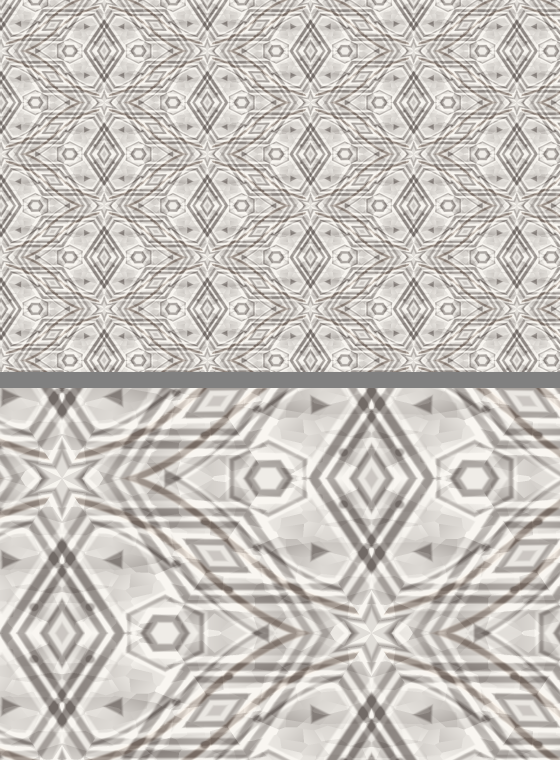
Top, the full canvas; bottom, a detail of the centre.
Write a Shadertoy shader that draws this pattern.

```glsl
// Pale carved relief: six-pointed stars, rhombic frames and hexagons on a stretched hexagonal lattice
const float REPEAT_HEIGHT = 0.2773;            // vertical star spacing / canvas height
const float SQUEEZE = 0.866;                   // undoes the horizontal stretch of the lattice
const vec2 STAR_ANCHOR = vec2(0.082, -0.053);  // one star, from the canvas centre
const vec2 LATTICE = vec2(1.7320508, 1.0);
const vec2 COARSE_FACETS = vec2(7.0, 11.0);
const vec2 FINE_FACETS = vec2(15.0, 23.0);
const float COARSE_CONTRAST = 0.27;
const float FINE_CONTRAST = 0.22;
const float BASE_TONE = 0.81;
const float HIGHLIGHT = 0.17;
const float SOFTNESS = 0.005;
const float STREAK_SWAY = 0.045;
const float STREAK_OFFSET = 0.06;
const int SAMPLES = 3;                         // per axis
const vec3 SHADOW = vec3(0.41, 0.38, 0.365);
const vec3 PLASTER = vec3(0.975, 0.965, 0.945);
const vec3 WARM = vec3(0.012, -0.006, -0.02);
const float PI = 3.14159265;

vec2 hash2(vec2 p) {
    vec2 k = vec2(dot(p, vec2(127.1, 311.7)), dot(p, vec2(269.5, 183.3)));
    return fract(sin(k) * 43758.5);
}

float band(float d, float halfWidth) {
    return 1.0 - smoothstep(halfWidth - SOFTNESS, halfWidth + SOFTNESS, abs(d));
}

float inside(float d) {
    return 1.0 - smoothstep(-SOFTNESS, SOFTNESS, d);
}

// Dark cut with a lit edge on its positive side
float groove(float d, float halfWidth, float depth) {
    return HIGHLIGHT * band(d - 2.0 * halfWidth, 0.8 * halfWidth) - depth * band(d, halfWidth);
}

float hexagon(vec2 p, float radius) {
    p = abs(p);
    return max(p.x, dot(p, vec2(0.5, 0.8660254))) - radius;
}

// Offset from the nearest star of the centred lattice
vec2 nearestStar(vec2 p) {
    vec2 a = p - LATTICE * round(p / LATTICE);
    vec2 shifted = p - 0.5 * LATTICE;
    vec2 b = shifted - LATTICE * round(shifted / LATTICE);
    return dot(a, a) < dot(b, b) ? a : b;
}

// Cellular noise: each cell is a tilted plane
float facets(vec2 p) {
    vec2 cell = floor(p);
    float nearest = 9.0;
    float tone = 0.0;
    for (int y = -1; y <= 1; y++) {
        for (int x = -1; x <= 1; x++) {
            vec2 id = cell + vec2(x, y);
            vec2 rnd = hash2(id);
            vec2 d = p - id - rnd;
            if (dot(d, d) < nearest) {
                nearest = dot(d, d);
                tone = rnd.x - 0.5 + dot(d, rnd.yx - 0.5);
            }
        }
    }
    return tone;
}

vec3 relief(vec2 p) {
    // Mirror into a quadrant, then into a thirty degree wedge along a star-to-star axis
    vec2 q = abs(nearestStar(p));
    float angle = atan(q.y, q.x);
    float steep = step(PI / 3.0, angle);
    float turn = angle - mix(PI / 6.0, PI / 2.0, steep);
    float side = length(q) * sin(turn);
    vec2 w = vec2(length(q) * cos(turn), abs(side));
    float depth = mix(0.38, 0.52, steep);

    float tone = BASE_TONE + COARSE_CONTRAST * facets(q * COARSE_FACETS);
    tone += FINE_CONTRAST * facets(q * FINE_FACETS + 31.0);

    // Crossing straps: hexagrams whose arms run on into frames
    for (int i = 0; i < 2; i++) {
        float tip = 0.22 + 0.08 * float(i);
        float rising = 0.8660254 * w.y - 0.5 * (w.x - tip);
        float falling = 0.8660254 * w.y + 0.5 * (w.x - tip);
        tone += groove(rising, 0.0135 - 0.003 * float(i), depth);
        tone += groove(falling, 0.010, 0.65 * depth);
    }

    // Swaying streaks that leave each star and run to the next, absent on the vertical axis
    float sway = side + STREAK_SWAY * sin(2.0 * PI * w.x);
    float flat_ = 1.0 - steep;
    float streak = flat_ * band(abs(sway) - STREAK_OFFSET, 0.012);
    tone += flat_ * groove(abs(sway) - STREAK_OFFSET, 0.010, 0.42);
    tone += flat_ * groove(abs(sway) - 1.9 * STREAK_OFFSET, 0.006, 0.30);

    // Small rhombus midway between stars
    vec2 mid = vec2(abs(w.x - 0.5), w.y);
    float rhombus = (mid.x / 0.090 + mid.y / 0.050 - 1.0) * 0.045;
    tone = mix(tone, 0.90, inside(rhombus));
    tone += groove(rhombus, 0.010, 0.46);
    tone -= 0.22 * inside(rhombus + 0.028);

    // Hexagon at each triangle centre, inside a thinner one
    vec2 centred = w - vec2(0.5, 0.288675);
    float hex = hexagon(centred, 0.047);
    tone = mix(tone, 0.93, inside(hex));
    tone += groove(hex, 0.012, 0.46);
    tone += groove(hexagon(centred.yx, 0.102), 0.006, 0.32);

    // Triangular nicks and pin dots
    vec2 nick = w - 0.305 * vec2(0.8660254, 0.5);
    float along = dot(nick, vec2(0.8660254, 0.5));
    float across = abs(dot(nick, vec2(-0.5, 0.8660254)));
    tone -= 0.50 * inside(max(0.8 * across + 0.5 * along - 0.015, -along - 0.018));
    tone -= 0.45 * inside(length(w - vec2(0.415, 0.08)) - 0.012);

    // Six-pointed star with split arms
    float star = dot(w, vec2(0.346, 0.938)) - 0.035;
    tone = mix(tone, 0.91 + 0.08 * sign(side), inside(star));
    tone += groove(star, 0.008, 0.36);

    return mix(SHADOW, PLASTER, clamp(tone, 0.06, 1.0)) + WARM * streak;
}

void mainImage(out vec4 fragColor, in vec2 fragCoord) {
    vec3 sum = vec3(0.0);
    for (int j = 0; j < SAMPLES; j++) {
        for (int i = 0; i < SAMPLES; i++) {
            vec2 jitter = (vec2(i, j) + 0.5) / float(SAMPLES) - 0.5;
            vec2 p = (fragCoord + jitter - 0.5 * iResolution.xy) / iResolution.y;
            p = (p - STAR_ANCHOR) / REPEAT_HEIGHT;
            sum += relief(p * vec2(SQUEEZE, 1.0));
        }
    }
    fragColor = vec4(sum / float(SAMPLES * SAMPLES), 1.0);
}
```
